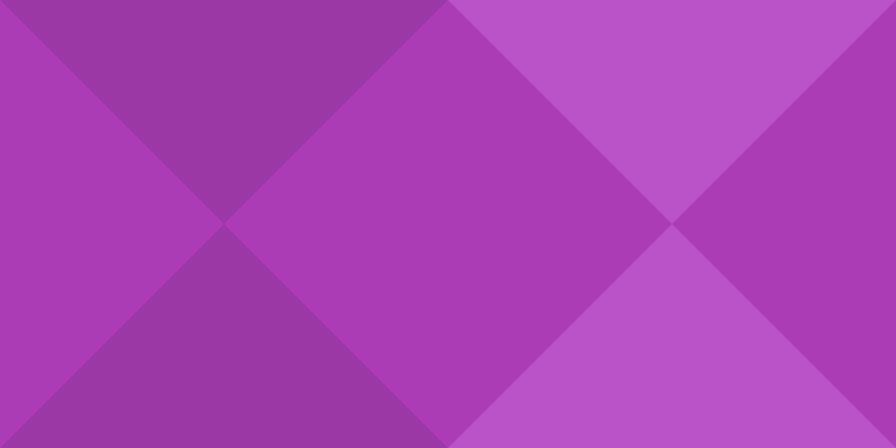
Reproduce this background procedurally as a Shadertoy shader.

```glsl
// Draws two square purple tiles, each with a pair of triangles meeting at its centre.

const vec3 BASE_PURPLE  = vec3(0.671, 0.235, 0.710);
const vec3 DARK_PURPLE  = vec3(0.608, 0.220, 0.647);
const vec3 LIGHT_PURPLE = vec3(0.729, 0.325, 0.780);
const vec2 TILE_COUNT   = vec2(2.0, 1.0);

// Coverage of the upper and lower triangles cut by the tile diagonals.
float hourglass(vec2 local, float softness) {
    float edge = (abs(local.y) - abs(local.x)) * 0.7071;
    return smoothstep(-softness, softness, edge);
}

// Tiles alternate between dark and light triangles from left to right.
vec3 triangleColor(float column) {
    return mix(DARK_PURPLE, LIGHT_PURPLE, mod(column, 2.0));
}

void mainImage(out vec4 fragColor, in vec2 fragCoord) {
    // Tile space: one unit per tile, origin at its centre
    vec2 grid = fragCoord / iResolution.xy * TILE_COUNT;
    vec2 local = fract(grid) - 0.5;
    float softness = 0.7 / iResolution.y;

    // Triangles over the base colour
    float mask = hourglass(local, softness);
    vec3 color = mix(BASE_PURPLE, triangleColor(floor(grid.x)), mask);
    fragColor = vec4(color, 1.0);
}
```
